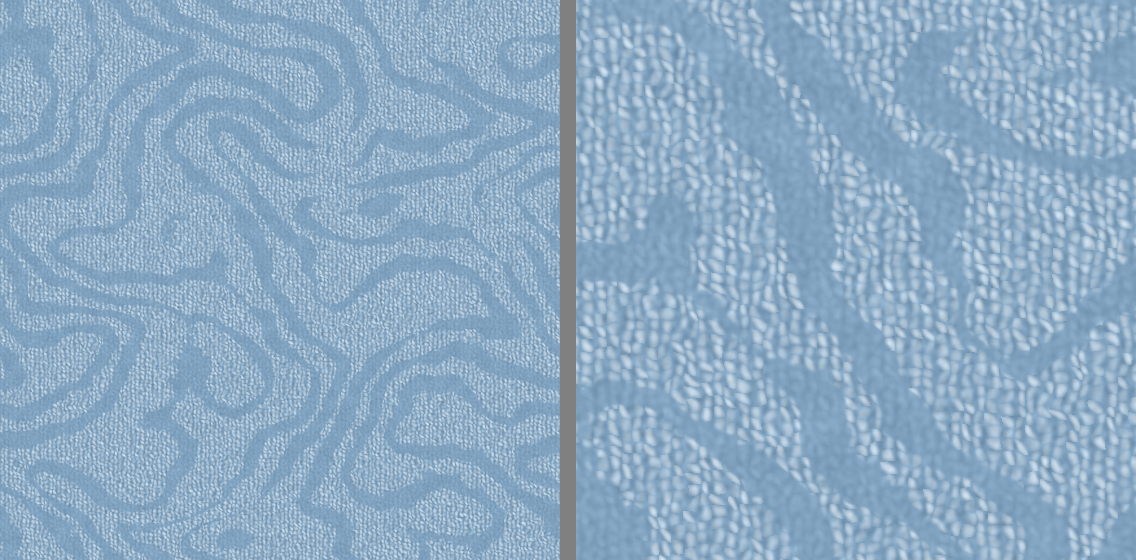
Left: the whole. Right: its middle third, enlarged.
This texture is drawn by a three.js fragment shader. Its source:

```glsl
varying vec2 vUv;

vec2 hash22(vec2 p) {
  vec3 q = fract(p.xyx * vec3(0.1031, 0.103, 0.0973));
  q += dot(q, q.yzx + 33.33);
  return fract((q.xx + q.yz) * q.zy);
}

float corner(vec2 cell, vec2 offset, vec2 local, vec2 period) {
  vec2 slope = hash22(mod(cell + offset, period) + period) * 2.0 - 1.0;
  return dot(slope, local - offset);
}

// Gradient noise that wraps after the given number of cells
float noise(vec2 uv, vec2 period) {
  vec2 p = uv * period;
  vec2 cell = floor(p);
  vec2 f = p - cell;
  vec2 s = f * f * f * (f * (f * 6.0 - 15.0) + 10.0);
  float low = mix(corner(cell, vec2(0.0), f, period),
                  corner(cell, vec2(1.0, 0.0), f, period), s.x);
  float high = mix(corner(cell, vec2(0.0, 1.0), f, period),
                   corner(cell, vec2(1.0), f, period), s.x);
  return mix(low, high, s.y);
}

// Diagonal bands folded into chevrons, bent by broad and fine noise
float bandPhase(vec2 uv) {
  float turn = 6.28318 * (2.0 * uv.y + 0.7 * noise(uv + 0.37, vec2(3.0)));
  float fold = 1.25 * (sin(turn) - sin(3.0 * turn) / 9.0);
  return 7.0 * uv.x + fold + 2.2 * noise(uv, vec2(4.0, 5.0))
       + 0.5 * noise(uv + 0.1, vec2(11.0, 13.0))
       + 0.14 * noise(uv, vec2(29.0));
}

// 1 inside the carved grooves, 0 on the raised pile
float grooveMask(vec2 uv) {
  float e = 0.004;
  float phase = bandPhase(uv);
  vec2 grad = vec2(bandPhase(uv + vec2(e, 0.0)) - phase,
                   bandPhase(uv + vec2(0.0, e)) - phase) / e;
  float dist = abs(fract(phase) - 0.5) / clamp(length(grad), 9.0, 24.0);
  // Strokes swell, taper and break off
  float halfWidth = min(0.0115 + 0.026 * noise(uv + 0.61, vec2(7.0, 8.0)), 0.0145);
  float ragged = 0.006 * noise(uv, vec2(120.0)) + 0.005 * noise(uv, vec2(50.0));
  return 1.0 - smoothstep(-0.002, 0.002, dist + ragged - halfWidth);
}

// Upright ribs of slanted yarn loops
float yarnLoops(vec2 uv) {
  float disorder = 0.7 + noise(uv + 0.2, vec2(9.0));
  vec2 p = uv * vec2(128.0, 136.0);
  p.x += disorder * 0.9 * noise(uv, vec2(60.0));
  float column = mod(floor(p.x), 128.0);
  p.y += hash22(vec2(column, 7.0)).x + 0.6 * noise(uv + 0.4, vec2(70.0));
  vec2 id = vec2(column, mod(floor(p.y), 136.0));
  vec2 rnd = hash22(id + 19.0);
  vec2 local = fract(p) - 0.5;
  local.x += (rnd.x - 0.5) * 0.35 + local.y * (rnd.y - 0.3) * 0.7;
  float loop = 1.0 - smoothstep(0.08, 0.6, length(local * vec2(1.15, 0.7)));
  return loop * (0.55 + 0.6 * rnd.y);
}

void main() {
  float groove = grooveMask(vUv);
  float loops = yarnLoops(vUv);
  float fibre = noise(vUv, vec2(230.0, 190.0));
  float mottle = noise(vUv + 0.15, vec2(40.0));

  // Bright loop tops over shaded gaps
  vec3 pile = mix(vec3(0.485, 0.62, 0.735), vec3(0.735, 0.81, 0.87), loops);
  pile += 0.13 * fibre + 0.03 * mottle;

  // Flat, faintly fibrous grooves
  vec3 carved = vec3(0.5, 0.635, 0.75) + 0.07 * fibre + 0.04 * mottle;
  carved += 0.04 * (loops - 0.4);

  gl_FragColor = vec4(mix(pile, carved, groove), 1.0);
}
```
